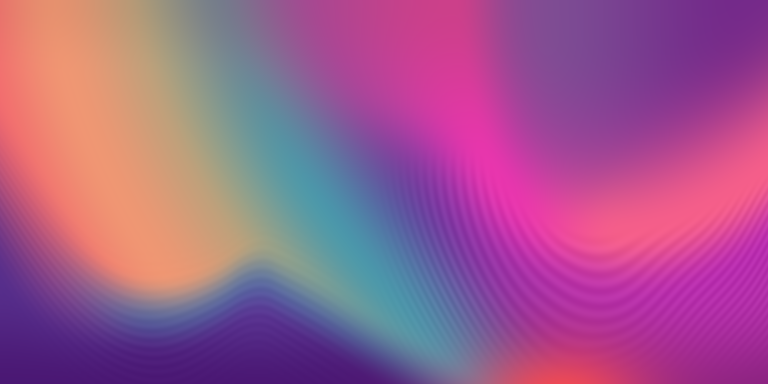
Write a Shadertoy shader that draws this background.

```glsl
// Soft colour fields: a warm tongue with a teal rim on the left, a pink ribbon
// curling round a violet bowl on the right, and a red glow at the lower edge.
// Each field is a curve distance fed to a colour ramp; fine sine ripples overlay.

const vec3 CORAL   = vec3(0.95, 0.40, 0.43);
const vec3 ORANGE  = vec3(0.94, 0.59, 0.45);
const vec3 SAND    = vec3(0.69, 0.64, 0.49);
const vec3 SAGE    = vec3(0.43, 0.53, 0.57);
const vec3 TEAL    = vec3(0.29, 0.60, 0.67);
const vec3 MAUVE   = vec3(0.55, 0.30, 0.59);
const vec3 INDIGO  = vec3(0.37, 0.24, 0.61);
const vec3 DEEP    = vec3(0.29, 0.09, 0.45);
const vec3 MAGENTA = vec3(0.68, 0.19, 0.64);
const vec3 WINE    = vec3(0.53, 0.13, 0.49);
const vec3 ROSE    = vec3(0.80, 0.25, 0.54);
const vec3 FUCHSIA = vec3(0.91, 0.21, 0.68);
const vec3 SALMON  = vec3(0.96, 0.37, 0.54);
const vec3 SMOKE   = vec3(0.48, 0.30, 0.58);
const vec3 PLUM    = vec3(0.45, 0.16, 0.54);
const vec3 RED     = vec3(0.96, 0.29, 0.31);

const vec2 GLOW_CENTRE = vec2(1.46, 1.04);
const float RIPPLE_RATE = 260.0;
const float RIPPLE_DEPTH = 0.022;

float smoothMin(float a, float b, float k) {
    float h = max(k - abs(a - b), 0.0) / k;
    return min(a, b) - 0.25 * k * h * h;
}

float gauss(float d) { return exp(-d * d); }

// Depth at which the tongue dissolves, with a second lobe to the right.
float tongueFloor(float x) {
    float bowl = 0.83 - 1.9 * (x - 0.42) * (x - 0.42);
    float lobe = 0.74 + 0.6 * (x - 0.7);
    return -smoothMin(-bowl, -lobe, 0.08);
}

// Distance from the ribbon ridge, positive inside the violet bowl.
float bowlDistance(vec2 p) {
    float wall = p.x - (1.18 + 0.04 * p.y + 0.4 * p.y * p.y);
    float ground = 0.61 - 0.9 * (p.x - 1.58) * (p.x - 1.58) - p.y;
    return smoothMin(0.95 * wall, ground, 0.14);
}

vec3 backdrop(vec2 p) {
    vec3 left = mix(MAUVE, INDIGO, smoothstep(0.2, 0.6, p.y));
    left = mix(left, DEEP, smoothstep(0.72, 1.02, p.y));
    left = mix(left, DEEP, 0.4 * smoothstep(0.3, 0.0, p.x));
    vec3 right = mix(MAGENTA, WINE, smoothstep(0.75, 1.05, p.y));
    return mix(left, right, smoothstep(1.0, 1.55, p.x));
}

vec3 addTongue(vec3 base, vec2 p) {
    float axis = 0.10 + 0.12 * p.y + 0.38 * p.y * p.y;
    float s = (p.x - axis) / (0.455 + 0.15 * p.y);
    float below = p.y - tongueFloor(p.x);
    vec3 cool = mix(SAGE, TEAL, smoothstep(0.05, 0.55, p.y));

    // Ramp across the tongue, cooling towards its lower rim.
    vec3 color = mix(CORAL, ORANGE, smoothstep(-0.45, 0.1, s));
    color = mix(color, SAND, smoothstep(0.05, 0.75, s));
    color = mix(color, cool, smoothstep(0.5, 1.1, s));
    float rim = smoothstep(-0.12, 0.04, below) * smoothstep(0.08, 0.4, p.x);
    color = mix(color, cool, rim);
    color *= mix(0.96, 1.0, smoothstep(0.0, 0.2, p.y));

    float softness = mix(0.25, 0.1, smoothstep(0.0, 0.4, p.x));
    float cover = 1.0 - smoothstep(-softness, softness, below);
    cover *= 1.0 - smoothstep(1.0, 1.65, s);
    return mix(base, color, cover);
}

vec3 addRibbon(vec3 base, vec2 p, float d) {
    vec3 ridge = mix(ROSE, FUCHSIA, smoothstep(0.0, 0.45, p.y));
    ridge = mix(ridge, SALMON, smoothstep(1.32, 1.62, p.x));
    float outer = mix(0.38, 0.14, smoothstep(0.0, 0.5, p.y));
    outer += 0.15 * smoothstep(1.4, 2.0, p.x);
    float inner = mix(0.12, 0.24, smoothstep(1.25, 2.0, p.x));

    vec3 bowl = mix(SMOKE, PLUM, smoothstep(1.4, 1.95, p.x));
    bowl = mix(bowl, MAGENTA, 0.4 * smoothstep(0.1, 0.5, p.y));
    vec3 ground = mix(base, bowl, smoothstep(-0.01, 0.05, d));
    vec3 edge = mix(ridge, FUCHSIA * vec3(0.82, 0.8, 1.05), 
                    smoothstep(0.0, -0.2, d) * smoothstep(0.25, 0.5, p.y));
    return mix(ground, edge, gauss(d / (d > 0.0 ? inner : outer)));
}

// Fine contour lines around the ribbon, the glow and the tongue.
float ripples(vec2 p, float d) {
    float warp = 0.012 * sin(7.0 * p.x + 3.0 * p.y) + 0.006 * sin(17.0 * p.x - 9.0 * p.y);
    float fan = d - 0.45 * length(p - GLOW_CENTRE) + warp;
    float rightMask = smoothstep(0.02, -0.06, d) * smoothstep(0.95, 1.2, p.x)
                    * smoothstep(0.36, 0.52, p.y) * smoothstep(1.0, 0.75, p.y);
    float contour = p.y - tongueFloor(p.x) + warp;
    float leftMask = gauss((contour - 0.04) / 0.13) * smoothstep(1.0, 0.75, p.x);
    return rightMask * sin(RIPPLE_RATE * fan)
         + 0.45 * leftMask * sin(RIPPLE_RATE * contour);
}

void mainImage(out vec4 fragColor, in vec2 fragCoord) {
    // x runs 0..2 rightward, y runs 0..1 downward.
    vec2 p = fragCoord / iResolution.xy;
    p = vec2(2.0 * p.x, 1.0 - p.y);
    float d = bowlDistance(p);

    vec3 color = addTongue(backdrop(p), p);
    color = addRibbon(color, p, d);

    vec2 glow = p - GLOW_CENTRE;
    color = mix(color, ROSE, 0.6 * gauss(length(glow / vec2(0.29, 0.19))));
    color = mix(color, RED, gauss(length(glow / vec2(0.20, 0.12))));

    color += RIPPLE_DEPTH * ripples(p, d);
    fragColor = vec4(clamp(color, 0.0, 1.0), 1.0);
}
```
